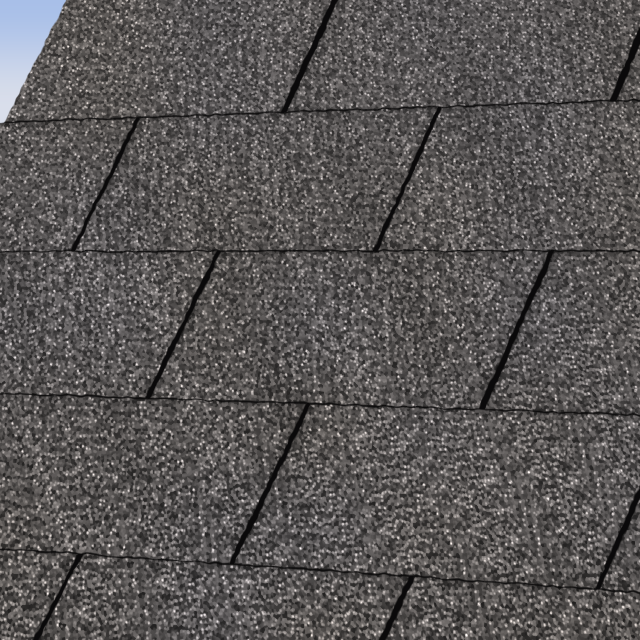
A WebGL 2 fragment shader for this texture:

```glsl
#version 300 es
precision highp float;
// Asphalt shingle roof in perspective: staggered gritty tabs, dark joints, a corner of sky.
uniform vec2 u_resolution;
out vec4 outColor;

float hash(vec2 p) {
    return fract(sin(dot(p, vec2(127.1, 311.7))) * 43758.5453);
}

float noise(vec2 p) {
    vec2 i = floor(p), f = fract(p);
    f = f * f * (3.0 - 2.0 * f);
    return mix(mix(hash(i), hash(i + vec2(1, 0)), f.x),
               mix(hash(i + vec2(0, 1)), hash(i + vec2(1, 1)), f.x), f.y);
}

// Height of the upper edge of a course, measured down from the top
float courseEdge(float x, float row) {
    return 0.191 - 0.035 * x + (0.191 + 0.0345 * x) * row + 0.0103 * row * row;
}

// Inverse of courseEdge: continuous course number at a point
float courseAt(vec2 p) {
    float b = 0.191 + 0.0345 * p.x;
    float c = 0.191 - 0.035 * p.x - p.y;
    return (sqrt(max(b * b - 0.0412 * c, 0.0)) - b) / 0.0206;
}

// Mineral granules: softly blended grains, the palest ones glinting as round dots
float granules(vec2 q) {
    vec2 cell = floor(q);
    float sum = 0.0, total = 0.0, glint = 0.0;
    for (int j = -1; j <= 1; j++)
        for (int i = -1; i <= 1; i++) {
            vec2 id = cell + vec2(i, j);
            vec2 d = id + vec2(hash(id), hash(id + 37.3)) - q;
            float h = hash(id + 71.9);
            float weight = exp(-6.5 * dot(d, d));
            sum += weight * h;
            total += weight;
            glint = max(glint, pow(h, 11.0) * exp(-5.5 * dot(d, d)));
        }
    return 0.142 + 0.36 * sum / total + 0.46 * glint;
}

// Sparse larger pale chips
float chips(vec2 q) {
    vec2 id = floor(q);
    vec2 center = 0.3 + 0.4 * vec2(hash(id + 5.1), hash(id + 9.7));
    float chip = 1.0 - smoothstep(0.06, 0.32, length(fract(q) - center));
    return chip * step(0.9, hash(id + 23.0));
}

void main() {
    vec2 p = gl_FragCoord.xy / u_resolution;
    p.y = 1.0 - p.y;
    float px = 1.0 / u_resolution.y;

    // Ragged outline shared by all cut edges
    vec2 wobble = vec2(noise(p * 110.0), noise(p.xx * vec2(95.0, 0.0) + 4.0)) - 0.5;
    vec2 r = p + wobble * vec2(0.003, 0.003);

    // Course and the distances to its upper and lower edges
    float row = clamp(floor(courseAt(r)), -1.0, 3.0);
    float below = row < 0.0 ? 1.0 : r.y - courseEdge(r.x, row);
    float above = courseEdge(r.x, row + 1.0) - r.y;

    // Slanted joints: project down to the foot of the course, then repeat
    float starts[5] = float[5](0.443, 0.113, 0.230, 0.361, -0.008);
    float widths[5] = float[5](0.514, 0.473, 0.522, 0.572, 0.522);
    int k = int(row) + 1;
    float slant = 0.51 - 0.085 * r.x;
    float along = (r.x - slant * above - starts[k]) / widths[k];
    float joint = abs(fract(along + 0.5) - 0.5) * widths[k] * 0.9;
    float tab = floor(along);

    // Granule field, coarser toward the viewer
    vec2 q = p * (290.0 - 45.0 * p.y);
    float contrast = mix(0.84, 1.1, p.y);
    float light = 0.335 + (granules(q) - 0.335) * contrast;
    light += 0.26 * chips(q * 0.45) * mix(0.4, 1.0, p.y);

    // Tone per tab and soft blotches of weathering
    float blotch = noise(p * 9.0) * 0.6 + noise(p * 26.0) * 0.4;
    light *= 0.99 + 0.05 * hash(vec2(tab, row) + 3.0) + 0.06 * (blotch - 0.5);
    vec3 tint = mix(vec3(1.045, 1.0, 0.97), vec3(1.025, 0.995, 1.005), noise(p * 6.0 + 8.0));
    vec3 color = light * tint;

    // Shade under each overlap and beside each joint
    color *= 1.0 - 0.25 * exp(-max(below, 0.0) * 220.0);
    color *= 1.0 - 0.2 * exp(-joint * 180.0);

    // Dark gaps, varied in width
    float gapWidth = 0.0026 + 0.0014 * hash(vec2(tab + step(0.5, fract(along)), row))
                   + 0.0014 * noise(p.yy * vec2(30.0, 0.0) + row);
    float gap = 1.0 - smoothstep(gapWidth - px, gapWidth + px, joint);
    float lapWidth = 0.0005 + 0.0014 * noise(vec2(p.x * 45.0, row * 7.0));
    float lap = 1.0 - smoothstep(lapWidth - px, lapWidth + px, min(below, above));
    color = mix(color, vec3(0.04, 0.037, 0.038), max(gap, lap * 0.9));

    // Sky past the sloping end of the top course
    float skySide = (0.104 - 0.51 * r.y - r.x) * 0.89;
    float sky = smoothstep(-px, px, skySide) * smoothstep(-px, px, courseEdge(r.x, 0.0) - r.y);
    vec3 skyColor = mix(vec3(0.66, 0.75, 0.91), vec3(0.85, 0.87, 0.92), smoothstep(0.0, 0.17, p.y));
    outColor = vec4(mix(color, skyColor, sky), 1.0);
}
```
